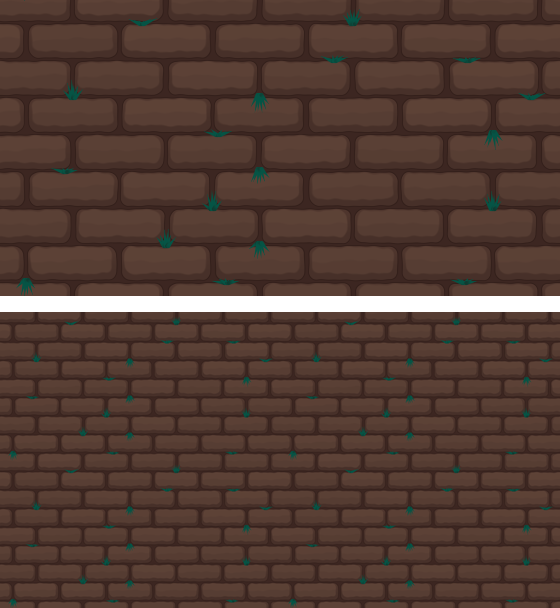
Top, the tile; bottom, the same tile 2 across and 2 down.
This texture is drawn by a Shadertoy shader. Its source:

```glsl
// A tiling wall of worn brown bricks in running bond, with sprigs of grass.
// Rounded-box distances shape outline, bevel and face; layered sines wear them;
// tapered blades fan out from hashed spots on the joints. One unit = one row.

const vec2 COUNT = vec2(6.0, 8.0);         // bricks across, rows down
const float BRICK_WIDTH = 2.535;           // in row heights
const float FIRST_JOINT = 0.39;            // height of the lowest joint
const float EVEN_SHIFT = 0.28;             // bond shifts, in bricks
const float ODD_SHIFT = 0.78;
const vec2 BRICK_HALF = vec2(1.195, 0.45);
const vec2 FACE_HALF = vec2(1.105, 0.35);
const vec2 FACE_OFFSET = vec2(-0.015, 0.07);
const float OUTLINE = 0.028;
const float WEAR = 0.012;
const float SPRIG_SLOTS = 3.0;             // possible sprigs per joint
const float SPRIG_CHANCE = 0.75;
const float BLADES = 6.0;
const float BLADE_WIDTH = 0.055;

const vec3 MORTAR = vec3(0.235, 0.150, 0.128);
const vec3 OUTLINE_DARK = vec3(0.200, 0.122, 0.105);
const vec3 BEVEL = vec3(0.280, 0.190, 0.160);
const vec3 FACE = vec3(0.340, 0.240, 0.200);
const vec3 FACE_LIGHT = vec3(0.358, 0.254, 0.210);
const vec3 GRASS = vec3(0.02, 0.33, 0.27);
const vec3 GRASS_DARK = vec3(0.06, 0.23, 0.19);

float hash(vec2 p) {
    vec3 q = fract(vec3(p.xyx) * vec3(0.1031, 0.1130, 0.0973));
    q += dot(q, q.yzx + 33.33);
    return fract((q.x + q.y) * q.z);
}

float roundBox(vec2 p, vec2 halfSize, float radius) {
    vec2 q = abs(p) - halfSize + radius;
    return length(max(q, 0.0)) + min(max(q.x, q.y), 0.0) - radius;
}

// Coverage of the inside of a distance field
float fill(float d, float soft) {
    return 1.0 - smoothstep(-0.5 * soft, 0.5 * soft, d);
}

float bondShift(float row) {
    return mod(row, 2.0) < 0.5 ? EVEN_SHIFT : ODD_SHIFT;
}

// Uneven hand-cut edge, different on each brick
float wear(vec2 p, float seed) {
    float phase = 40.0 * seed;
    return sin(p.x * 4.1 + phase) * 0.6 + sin(p.x * 9.7 - p.y * 5.0 + phase * 1.7) * 0.5
         + sin(p.y * 11.0 + p.x * 17.0 + phase * 2.3) * 0.35;
}

vec3 brickWall(vec2 p, float pixel) {
    float row = floor(p.y);
    float along = p.x / BRICK_WIDTH - bondShift(row);
    vec2 id = mod(vec2(floor(along), row), COUNT);
    float seed = hash(id + 3.7);
    vec2 local = (vec2(fract(along), fract(p.y)) - 0.5) * vec2(BRICK_WIDTH, 1.0);
    local.x += (hash(id + 21.3) - 0.5) * 0.05;

    float rough = wear(local, seed);
    float body = roundBox(local, BRICK_HALF, 0.17 + 0.09 * seed) + WEAR * rough;
    float face = roundBox(local - FACE_OFFSET, FACE_HALF, 0.20) + 2.0 * WEAR * rough;

    // Broad brush strokes: lighter above a wavering slanted line
    float stroke = local.y - 0.06 - 0.06 * local.x * (seed - 0.3)
                 - 0.035 * wear(local * vec2(0.7, 0.2), seed + 0.4);
    vec3 faceColor = mix(FACE, FACE_LIGHT, smoothstep(-0.03, 0.03, stroke));
    faceColor *= 0.98 + 0.04 * hash(id + 9.1);
    vec3 bevelColor = BEVEL * (1.0 + 0.10 * smoothstep(-0.2, 0.4, local.y));

    vec3 color = mix(MORTAR, OUTLINE_DARK, fill(body - OUTLINE, pixel));
    color = mix(color, bevelColor, fill(body, pixel));
    return mix(color, faceColor, fill(face, pixel + 0.025));
}

// Fan of blades rooted at the origin; tall clump or flat sprig
vec3 addSprig(vec3 color, vec2 p, bool tall, float seed, float pixel) {
    for (float i = 0.0; i < BLADES; i++) {
        float r = hash(vec2(i * 5.3, seed * 91.0));
        float t = 2.0 * (i + 0.6 * r + 0.2) / BLADES - 1.0;
        vec2 tip = tall ? vec2(0.24 * t, (0.53 - 0.34 * t * t) * (0.6 + 0.4 * r))
                        : vec2(0.38 * t, 0.05 + 0.11 * r);
        vec2 q = p - vec2(0.07 * t, -0.04);
        float h = clamp(dot(q, tip) / dot(tip, tip), 0.0, 1.0);
        float blade = length(q - tip * h) - BLADE_WIDTH * (1.0 - h);
        vec3 tint = mix(GRASS_DARK, GRASS, smoothstep(0.0, 0.5, h + 0.6 * r));
        color = mix(color, tint, fill(blade, pixel));
    }
    return color;
}

vec3 addGrass(vec3 color, vec2 p, float pixel) {
    float span = COUNT.x * BRICK_WIDTH;
    for (float side = 0.0; side < 2.0; side++) {       // joints below and above
        float joint = floor(p.y) + side;
        float row = mod(joint, COUNT.y);
        for (float slot = 0.0; slot < SPRIG_SLOTS; slot++) {
            vec2 key = vec2(row * 7.0 + 2.0, slot * 13.0 + 5.0);
            if (hash(key) > SPRIG_CHANCE) continue;
            float seed = hash(key + 31.0);
            bool tall = seed > 0.55;
            float place = (slot + 0.15 + 0.7 * hash(key + 57.0)) / SPRIG_SLOTS * COUNT.x;
            if (tall) place = floor(place) + bondShift(row);   // root in an upright joint
            float dx = mod(p.x - place * BRICK_WIDTH + 0.5 * span, span) - 0.5 * span;
            float dy = p.y - joint;
            if (seed > 0.9) dy = -dy;                          // a few hang down
            color = addSprig(color, vec2(dx, dy), tall, seed, pixel);
        }
    }
    return color;
}

void mainImage(out vec4 fragColor, in vec2 fragCoord) {
    vec2 p = fragCoord / iResolution.xy * COUNT * vec2(BRICK_WIDTH, 1.0);
    p.y -= FIRST_JOINT;
    float pixel = 1.3 * COUNT.y / iResolution.y;
    fragColor = vec4(addGrass(brickWall(p, pixel), p, pixel), 1.0);
}
```
